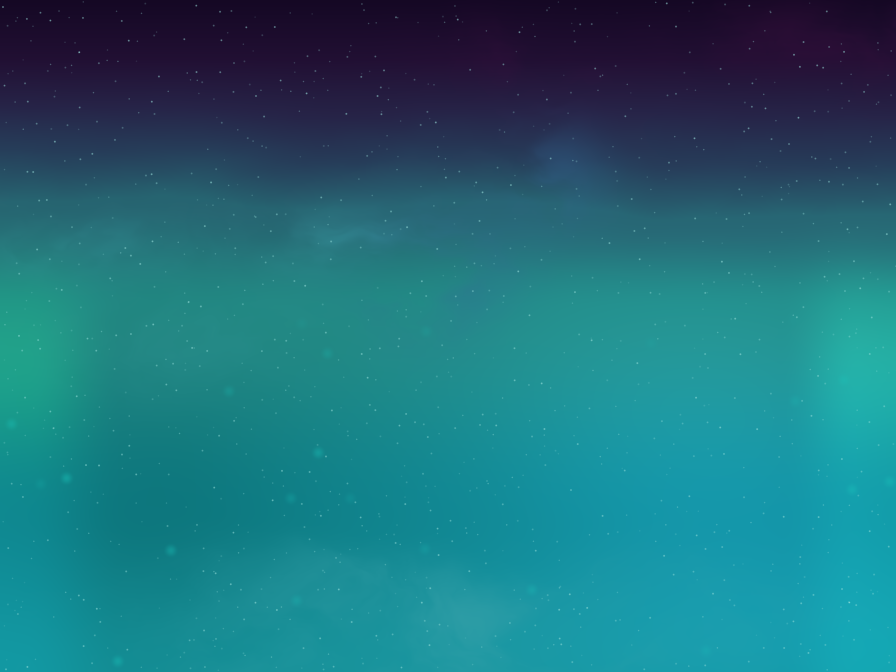
A WebGL 2 fragment shader for this background:

```glsl
#version 300 es
precision highp float;
// Draws a violet night sky melting into a teal haze with clouds, side glows, stars and soft motes.
uniform vec2 u_resolution;
out vec4 fragColor;

const vec3 ZENITH = vec3(0.08, 0.03, 0.14);
const vec3 VIOLET = vec3(0.13, 0.06, 0.20);
const vec3 INDIGO = vec3(0.15, 0.14, 0.28);
const vec3 SLATE = vec3(0.15, 0.24, 0.35);
const vec3 DUSK_TEAL = vec3(0.15, 0.39, 0.44);
const vec3 SEA_GREEN = vec3(0.13, 0.53, 0.51);
const vec3 DEEP_TEAL = vec3(0.06, 0.50, 0.53);
const vec3 LAGOON = vec3(0.07, 0.56, 0.59);
const vec3 MIST = vec3(0.24, 0.64, 0.67);
const vec3 BLUE_MIST = vec3(0.20, 0.40, 0.58);
const vec3 MAGENTA = vec3(0.26, 0.06, 0.26);
const vec3 STAR = vec3(0.60, 0.88, 0.86);
const vec3 MOTE = vec3(0.10, 0.78, 0.74);

vec3 hash3(vec2 cell) {
  vec3 q = fract(cell.xyx * vec3(0.1031, 0.1030, 0.0973));
  q += dot(q, q.yxz + 33.33);
  return fract((q.xxy + q.yzz) * q.zyx);
}

float noise(vec2 p) {
  vec2 i = floor(p), f = fract(p);
  f = f * f * (3.0 - 2.0 * f);
  float low = mix(hash3(i).x, hash3(i + vec2(1, 0)).x, f.x);
  float high = mix(hash3(i + vec2(0, 1)).x, hash3(i + vec2(1, 1)).x, f.x);
  return mix(low, high, f.y);
}

float fbm(vec2 p) {
  float sum = 0.0, weight = 0.5;
  for (int i = 0; i < 5; i++) {
    sum += weight * noise(p);
    p = mat2(1.6, 1.2, -1.2, 1.6) * p + 7.3;
    weight *= 0.5;
  }
  return sum;
}

// Gaussian glow with separate horizontal and vertical radii
float glow(vec2 p, vec2 center, vec2 radius) {
  vec2 d = (p - center) / radius;
  return exp(-dot(d, d));
}

// Vertical ramp from the lagoon to the zenith
vec3 skyRamp(float h) {
  vec3 c = mix(LAGOON, DEEP_TEAL, smoothstep(0.0, 0.24, h));
  c = mix(c, SEA_GREEN, smoothstep(0.24, 0.52, h));
  c = mix(c, DUSK_TEAL, smoothstep(0.54, 0.69, h));
  c = mix(c, SLATE, clamp((h - 0.69) / 0.07, 0.0, 1.0));
  c = mix(c, INDIGO, clamp((h - 0.76) / 0.07, 0.0, 1.0));
  c = mix(c, VIOLET, clamp((h - 0.83) / 0.08, 0.0, 1.0));
  return mix(c, ZENITH, clamp((h - 0.91) / 0.09, 0.0, 1.0));
}

// One soft dot per chosen grid cell, kept inside its cell
float dots(vec2 p, float cells, float share, float radius, float seed) {
  vec2 q = p * cells, id = floor(q);
  vec3 r = hash3(id + seed);
  float reach = radius * cells;
  vec2 center = mix(vec2(reach), vec2(1.0 - reach), r.xy);
  float chosen = step(r.z, share);
  float strength = mix(0.3, 1.0, hash3(id + seed + 51.0).x);
  return chosen * strength * smoothstep(reach, 0.0, length(fract(q) - center));
}

void main() {
  vec2 uv = gl_FragCoord.xy / u_resolution;
  vec2 p = gl_FragCoord.xy / u_resolution.y;
  float billow = fbm(p * vec2(4.0, 7.0) + 3.0);
  float wisps = fbm(p * vec2(7.0, 9.0) + 2.0 * billow);

  // Base sky with a gently uneven horizon
  float horizon = smoothstep(0.5, 0.7, uv.y) * (1.0 - smoothstep(0.75, 0.95, uv.y));
  vec3 color = skyRamp(uv.y + horizon * (0.04 * (billow - 0.5) + 0.02 * (uv.x - 0.5)));

  // Broad light on the right and shade on the lower left
  color += vec3(0.02, 0.07, 0.09) * glow(uv, vec2(0.77, 0.38), vec2(0.28, 0.22));
  color += vec3(0.01, 0.06, 0.10) * glow(uv, vec2(0.85, 0.12), vec2(0.32, 0.25));
  color -= vec3(0.01, 0.035, 0.04) * glow(uv, vec2(0.18, 0.23), vec2(0.14, 0.25));

  // Upright glows along both sides
  float leftSide = 1.0 - smoothstep(0.03, 0.14, uv.x);
  float rightSide = smoothstep(0.87, 0.96, uv.x);
  float sideBand = glow(uv, vec2(uv.x, 0.45), vec2(1.0, 0.14));
  float lowBand = 1.0 - smoothstep(0.15, 0.45, uv.y);
  color += leftSide * (sideBand * vec3(0.00, 0.11, 0.03) + lowBand * vec3(0.0, 0.04, 0.05));
  color += rightSide * (sideBand * vec3(0.01, 0.12, 0.08) + lowBand * vec3(0.0, 0.05, 0.04));

  // Cloud bank below, misty streaks and blue wisps near the horizon
  float bank = smoothstep(0.22, 0.08, uv.y + 0.16 * (billow - 0.5))
             * glow(uv, vec2(0.51, 0.08), vec2(0.28, 0.25));
  float streak = glow(uv, vec2(0.39, 0.64), vec2(0.09, 0.045))
               + 0.7 * glow(uv, vec2(0.06, 0.64), vec2(0.14, 0.045))
               + 0.4 * glow(uv, vec2(0.20, 0.48), vec2(0.16, 0.07));
  float blueVeil = glow(uv, vec2(0.49, 0.60), vec2(0.08, 0.09))
                 + 0.7 * glow(uv, vec2(0.61, 0.73), vec2(0.06, 0.08));
  float puff = smoothstep(0.25, 0.75, wisps);
  color = mix(color, MIST, 0.45 * bank * (0.4 + puff));
  color = mix(color, MIST, 0.55 * streak * puff);
  color = mix(color, BLUE_MIST, 0.65 * blueVeil * puff);

  // Faint magenta haze overhead
  float haze = glow(uv, vec2(0.59, 0.92), vec2(0.09, 0.06))
             + glow(uv, vec2(0.93, 0.94), vec2(0.16, 0.06));
  color = mix(color, MAGENTA, 0.4 * haze * puff);

  // Fine stars everywhere, soft motes lower down
  float stars = dots(p, 45.0, 0.22, 0.0024, 11.0) + 0.6 * dots(p, 70.0, 0.10, 0.0020, 83.0);
  float motes = dots(p, 13.0, 0.18, 0.012, 37.0) * (1.0 - smoothstep(0.35, 0.6, uv.y));
  color = mix(color, STAR, clamp(0.65 * stars, 0.0, 1.0));
  color = mix(color, MOTE, 0.4 * motes);
  fragColor = vec4(clamp(color, 0.0, 1.0), 1.0);
}
```
